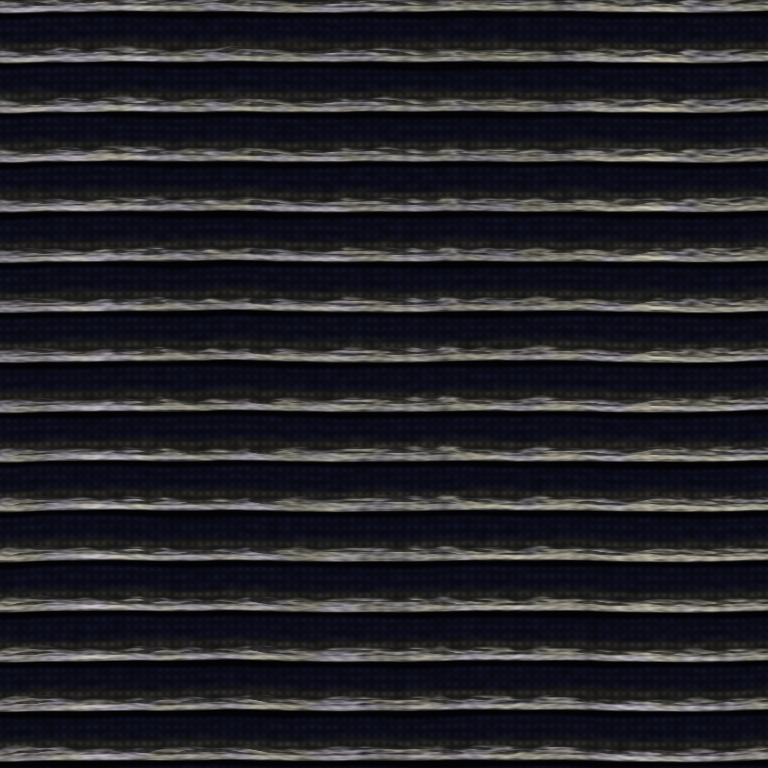
Reproduce this texture procedurally as a three.js fragment shader.

```glsl
// Dark ribbed cloth: navy and charcoal bands divided by frayed pale grey fibre stripes.
varying vec2 vUv;

vec2 gradientAt(vec2 cell) {
  float h = fract(sin(dot(cell, vec2(127.1, 311.7))) * 43758.5);
  return vec2(cos(6.2832 * h), sin(6.2832 * h));
}

// Gradient noise, roughly -0.7 to 0.7
float noise(vec2 p) {
  vec2 i = floor(p);
  vec2 f = fract(p);
  vec2 u = f * f * f * (f * (f * 6.0 - 15.0) + 10.0);
  float a = dot(gradientAt(i), f);
  float b = dot(gradientAt(i + vec2(1.0, 0.0)), f - vec2(1.0, 0.0));
  float c = dot(gradientAt(i + vec2(0.0, 1.0)), f - vec2(0.0, 1.0));
  float d = dot(gradientAt(i + vec2(1.0, 1.0)), f - vec2(1.0, 1.0));
  return mix(mix(a, b, u.x), mix(c, d, u.x), u.y);
}

// Bands and weave; d is the height above the stripe's lower edge, in repeats
vec3 cloth(float x, float d, float row) {
  vec3 navy = vec3(0.042, 0.046, 0.095);
  vec3 charcoal = vec3(0.115, 0.113, 0.108);
  float edge = 0.43 + 0.06 * noise(vec2(x * 14.0, row * 0.7));
  vec3 color = mix(charcoal, navy, smoothstep(edge - 0.08, edge + 0.08, d));
  color = mix(navy, color, smoothstep(-0.05, 0.0, d));

  float columns = cos(6.2832 * 96.0 * x);
  float courses = cos(6.2832 * 6.0 * d);
  color *= 1.0 + 0.12 * columns + 0.15 * courses + 0.12 * columns * courses;
  color *= 1.0 + 0.45 * noise(vec2(x * 55.0, (d + row) * 8.0));

  // Shadow hugging the lower edge, deeper in places
  float depth = 0.12 + 0.08 * noise(vec2(x * 6.0 + 3.0, row * 0.4));
  float shadow = smoothstep(-depth - 0.07, -depth + 0.04, d) * (1.0 - smoothstep(0.0, 0.06, d));
  return mix(color, vec3(0.008, 0.008, 0.014), 0.9 * shadow);
}

// Pale fibres: a bright lower cord with broken streaks above it
vec3 fibres(float x, float d, float row) {
  float drift = row * 0.13;
  float slope = 0.6 * noise(vec2(x * 7.0, drift));
  float strand = noise(vec2(x * 24.0, d * 15.0 + slope + drift));
  float fleck = noise(vec2(x * 75.0 + 9.0, d * 19.0 + row * 0.35));
  float light = 0.40 + 0.32 * strand + 0.22 * fleck;

  float cordHeight = 0.065 + 0.035 * noise(vec2(x * 11.0 + 5.0, drift));
  float cord = 1.0 - smoothstep(0.015, 0.065, abs(d - cordHeight));
  float sheen = 0.58 + 0.25 * noise(vec2(x * 13.0 + 2.0, drift)) + 0.16 * fleck;
  light = mix(light, sheen, 0.85 * cord);

  // Pale tufts recur at the same places along every stripe
  float tufts = exp(-pow((x - 0.13) * 22.0, 2.0)) + exp(-pow((x - 0.84) * 18.0, 2.0));
  light += 0.10 * tufts * (1.0 - smoothstep(0.08, 0.2, d));

  float warmth = noise(vec2(x * 17.0 + 31.0, row * 0.3 + d * 3.0)) + 0.25 * (x - 0.3);
  vec3 tint = mix(vec3(1.0, 0.97, 1.03), vec3(1.03, 1.01, 0.91), smoothstep(-0.3, 0.35, warmth));
  return clamp(light, 0.14, 0.78) * tint;
}

void main() {
  float x = vUv.x;
  // Just over fifteen repeats, their edges sharing one gentle wave
  float wave = 0.05 * noise(vec2(x * 4.0 + 1.5, 0.3)) + 0.025 * noise(vec2(x * 12.0, 4.6));
  float y = (vUv.y - 0.0105) / 0.065 + wave;
  float row = floor(y + 0.35);
  float d = y - row + 0.03 * noise(vec2(x * 5.0, row * 0.47 + 8.2));

  // Ragged upper edge, with gaps between the topmost fibres
  float top = 0.235 + 0.09 * noise(vec2(x * 9.0 + 6.0, row * 0.08))
    + 0.10 * noise(vec2(x * 32.0, row * 0.16 + 2.4));
  float cover = smoothstep(-0.025, 0.025, d) * (1.0 - smoothstep(top - 0.05, top + 0.04, d));
  float gaps = smoothstep(-0.02, 0.22, noise(vec2(x * 28.0 + 13.0, d * 14.0 + row * 0.12)));
  cover *= 1.0 - 0.75 * gaps * smoothstep(0.09, 0.15, d);

  vec3 color = mix(cloth(x, d, row), fibres(x, d, row), cover);
  gl_FragColor = vec4(color, 1.0);
}
```
